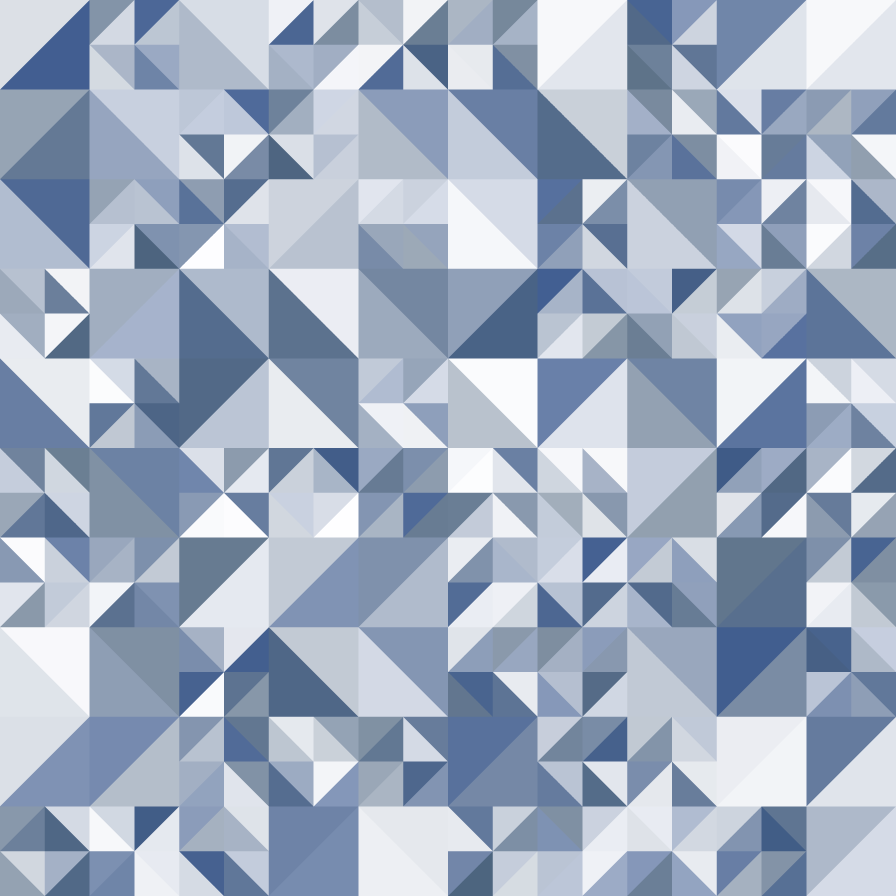
Give the GLSL for this background, as a three.js fragment shader.

```glsl
#define CELLS 10.0
#define SPLIT_CHANCE 0.55
#define FLIP_CHANCE 0.5
#define SEED 17.0
#define SAMPLES 4
#define SLATE vec3(0.305, 0.395, 0.490)
#define BLUE vec3(0.215, 0.335, 0.550)
#define WHITE vec3(0.995, 0.995, 1.0)

varying vec2 vUv;

float hash(vec2 p) {
  vec3 q = fract(vec3(p.xyx) * 0.1031);
  q += dot(q, q.yzx + 33.33);
  return fract((q.x + q.y) * q.z);
}

// Tint between a dark slate or blue and white
vec3 triangleColor(vec2 key) {
  float tone = hash(key + 41.7);
  float hue = hash(key + 83.1);
  return mix(mix(SLATE, BLUE, hue), WHITE, tone);
}

vec3 mosaic(vec2 uv) {
  // Some cells are divided into two by two smaller ones
  vec2 block = floor(uv * CELLS);
  float isSplit = step(hash(block + SEED), SPLIT_CHANCE);
  float grid = CELLS * (1.0 + isSplit);

  vec2 cell = floor(uv * grid);
  vec2 local = fract(uv * grid);
  vec2 key = cell + SEED + grid * 7.0;

  // Each square is cut along one of its two diagonals
  if (hash(key + 5.3) < FLIP_CHANCE) local.x = 1.0 - local.x;
  float side = step(local.x, local.y);
  return triangleColor(key + side * vec2(211.0, 157.0));
}

void main() {
  // Average samples over the pixel footprint for smooth edges
  vec2 footprint = fwidth(vUv);
  vec3 color = vec3(0.0);
  for (int y = 0; y < SAMPLES; y++) {
    for (int x = 0; x < SAMPLES; x++) {
      vec2 offset = (vec2(float(x), float(y)) + 0.5) / float(SAMPLES) - 0.5;
      color += mosaic(vUv + offset * footprint);
    }
  }
  gl_FragColor = vec4(color / float(SAMPLES * SAMPLES), 1.0);
}
```
